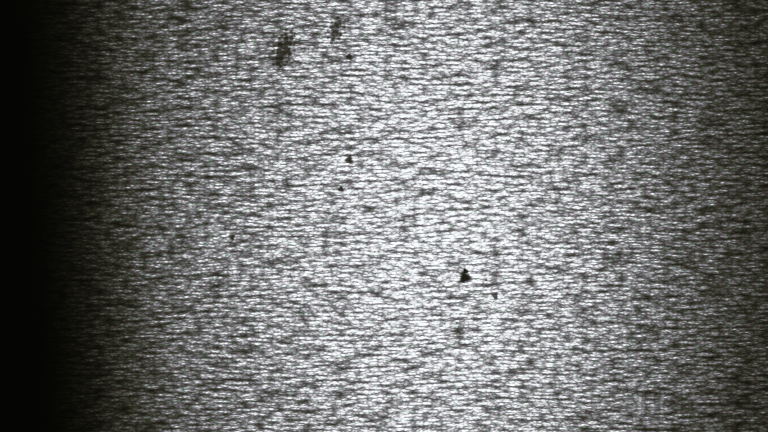
Give the GLSL for this texture, as a Shadertoy shader.

```glsl
// Brushed metal under a broad off-centre light: stretched cellular noise
// forms the horizontal streaks and glinting grain, a lopsided Gaussian sets
// the light, and soft discs and crumbly smudges mark the pits.

vec2 hash2(vec2 cell) {
    vec3 h = fract(cell.xyx * vec3(0.1031, 0.1030, 0.0973));
    h += dot(h, h.yzx + 33.33);
    return fract((h.xx + h.yz) * h.zy);
}

// Distances to the nearest and second nearest cell points
vec2 cellular(vec2 p) {
    vec2 base = floor(p), nearest = vec2(8.0);
    for (int y = -1; y <= 1; y++)
    for (int x = -1; x <= 1; x++) {
        vec2 cell = base + vec2(x, y);
        float d = length(cell + hash2(cell) - p);
        nearest = vec2(min(nearest.x, d), min(max(nearest.x, d), nearest.y));
    }
    return nearest;
}

// Light falls off faster to the right; the left edge sinks into shadow
float lighting(vec2 uv) {
    float dx = uv.x - 0.57;
    float spread = dx < 0.0 ? 0.168 : 0.128;
    float dy = uv.y - 0.46;
    float shadow = smoothstep(0.01, 0.21, uv.x - 0.035 * (1.0 - uv.y));
    return 0.655 * exp(-dx * dx / spread - 0.8 * dy * dy) * shadow;
}

// Signed grain centred near zero: long streaks, short flakes, fine cracks
float brushedGrain(vec2 p) {
    p.y += 0.003 * sin(p.x * 9.0 + 2.0 * sin(p.y * 13.0));
    float streaks = 0.5 - cellular(p * vec2(14.0, 115.0)).x;
    float flakes = 0.5 - cellular(p * vec2(48.0, 140.0) + 31.0).x;
    vec2 fine = cellular(p * vec2(95.0, 165.0) + 73.0);
    float cracks = fine.y - fine.x - 0.33;
    return 0.95 * streaks + 1.0 * flakes + 0.5 * cracks;
}

// Dark spot with a slightly ragged rim
float pit(vec2 p, vec2 centre, float radius) {
    vec2 q = p - centre;
    float rim = 1.0 + 0.2 * sin(3.0 * atan(q.y, q.x + 1e-5) + 40.0 * centre.x);
    return 1.0 - smoothstep(0.4 * radius, 1.3 * radius, length(q) * rim);
}

// Crumbly stain: an ellipse broken up by cellular noise
float smudge(vec2 p, vec2 centre, vec2 size) {
    vec2 q = (p - centre) / size;
    q.x -= 0.4 * q.y;
    float crumbs = cellular(p * 90.0).x;
    return 1.0 - smoothstep(0.3, 1.3, length(q) + 1.3 * (crumbs - 0.4));
}

// Sparse tiny specks, one candidate per grid cell
float specks(vec2 p) {
    vec2 grid = p * 13.0, cell = floor(grid);
    vec2 chance = hash2(cell + 19.0);
    vec2 centre = 0.2 + 0.6 * hash2(cell + 57.0);
    float radius = 0.03 + 0.03 * chance.y;
    return step(0.85, chance.x) * pit(fract(grid), centre, radius);
}

void mainImage(out vec4 fragColor, in vec2 fragCoord) {
    vec2 uv = fragCoord / iResolution.xy;
    vec2 p = fragCoord / iResolution.y;

    // Metal surface; the exponential turns grain into bright glints
    float light = lighting(uv);
    float value = light * exp(1.2 * brushedGrain(p));

    // Pits and stains
    float dirt = 0.4 * specks(p);
    dirt = max(dirt, pit(p, vec2(1.076, 0.357), 0.0145));
    dirt = max(dirt, pit(p, vec2(1.077, 0.372), 0.007));
    dirt = max(dirt, 0.8 * pit(p, vec2(1.146, 0.315), 0.008));
    dirt = max(dirt, 0.85 * pit(p, vec2(0.808, 0.630), 0.009));
    dirt = max(dirt, 0.8 * pit(p, vec2(0.789, 0.562), 0.007));
    dirt = max(dirt, 0.8 * pit(p, vec2(0.537, 0.451), 0.007));
    dirt = max(dirt, 0.8 * pit(p, vec2(0.808, 0.868), 0.008));
    dirt = max(dirt, 0.8 * smudge(p, vec2(0.657, 0.887), vec2(0.024, 0.042)));
    dirt = max(dirt, 0.75 * smudge(p, vec2(0.780, 0.932), vec2(0.019, 0.030)));
    value = mix(value, 0.10, dirt * smoothstep(0.05, 0.25, light));

    // Soft highlight shoulder, olive shadows and cool highlights
    value = min(value, 0.75 + 0.25 * (1.0 - exp(-max(value - 0.75, 0.0) / 0.25)));
    vec3 tint = mix(vec3(1.0, 1.0, 0.72), vec3(0.985, 1.0, 1.02), smoothstep(0.02, 0.4, value));

    // Faint green and violet flecks in the grain
    float fleck = cellular(p * vec2(70.0, 110.0) + 11.0).x - 0.5;
    tint += 0.22 * fleck * vec3(-0.7, 0.6, -0.5) * (1.0 - value);
    vec3 color = value * tint + vec3(0.018, 0.018, 0.010);
    fragColor = vec4(clamp(color, 0.0, 1.0), 1.0);
}
```
